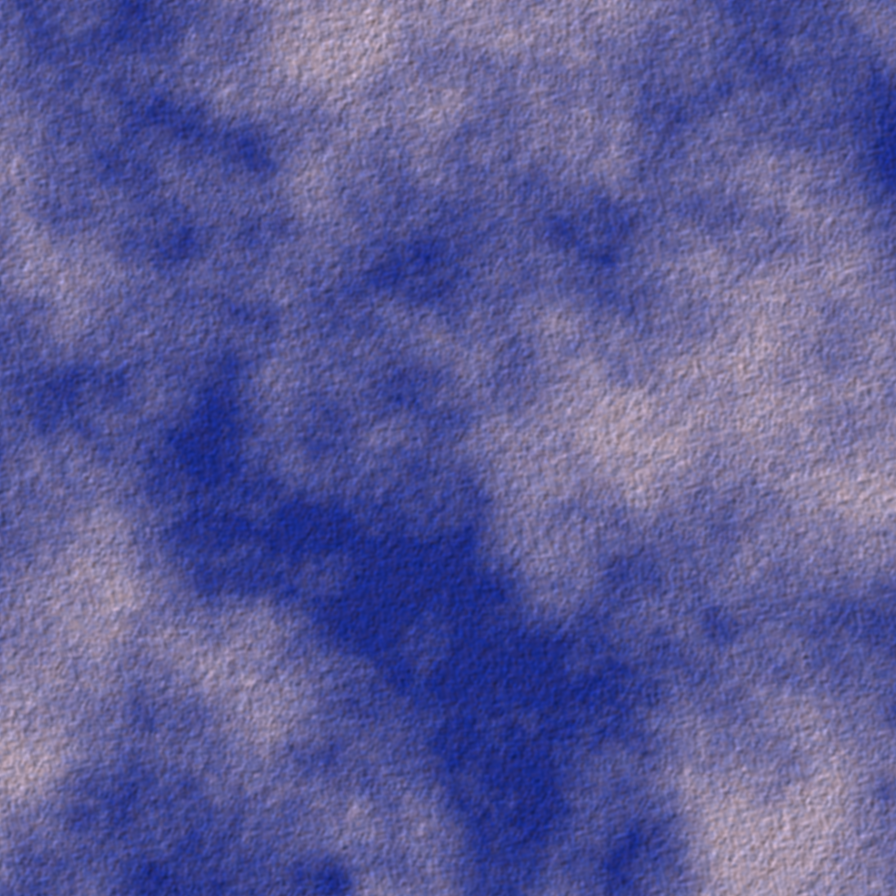
Give the GLSL for this texture, as a three.js fragment shader.

```glsl
varying vec2 vUv;

const vec3 DEEP_BLUE = vec3(0.125, 0.175, 0.525);
const vec3 PALE_MAUVE = vec3(0.635, 0.575, 0.668);

const float CLOUD_SCALE = 4.0;      // largest patches across the canvas
const float CLOUD_GAIN = 0.64;      // amplitude kept per octave
const float CLOUD_CONTRAST = 2.4;
const int CLOUD_OCTAVES = 7;
const vec2 CLOUD_SEED = vec2(17.3, 5.8);

const float GRAIN_SCALE = 110.0;    // coarsest fibres across the canvas
const float GRAIN_GAIN = 0.9;
const int GRAIN_OCTAVES = 3;
const vec2 LIGHT_STEP = vec2(-0.0022, 0.0017);  // toward the upper left
const float RELIEF = 0.32;
const float TINT = 0.07;            // warm and cool speckle
const float TINT_SCALE = 200.0;

// Rotates each octave so that the lattices do not line up
const mat2 OCTAVE_TURN = mat2(0.8, 0.6, -0.6, 0.8);

float hash(vec2 cell) {
  return fract(sin(dot(cell, vec2(127.1, 311.7))) * 43758.5453);
}

float valueNoise(vec2 p) {
  vec2 cell = floor(p);
  vec2 f = fract(p);
  vec2 w = f * f * (3.0 - 2.0 * f);
  float low = mix(hash(cell), hash(cell + vec2(1.0, 0.0)), w.x);
  float high = mix(hash(cell + vec2(0.0, 1.0)), hash(cell + vec2(1.0)), w.x);
  return mix(low, high, w.y);
}

// Layered noise, normalised to 0..1
float clouds(vec2 uv) {
  vec2 p = OCTAVE_TURN * uv * CLOUD_SCALE + CLOUD_SEED;
  float sum = 0.0;
  float total = 0.0;
  float amplitude = 1.0;
  for (int i = 0; i < CLOUD_OCTAVES; i++) {
    sum += amplitude * valueNoise(p);
    total += amplitude;
    amplitude *= CLOUD_GAIN;
    p = OCTAVE_TURN * p * 2.03 + CLOUD_SEED;
  }
  return sum / total;
}

// Height of the felt-like surface
float grainHeight(vec2 uv) {
  vec2 p = uv * GRAIN_SCALE;
  float height = 0.0;
  float amplitude = 1.0;
  for (int i = 0; i < GRAIN_OCTAVES; i++) {
    height += amplitude * valueNoise(p);
    amplitude *= GRAIN_GAIN;
    p = OCTAVE_TURN * p * 1.5 + CLOUD_SEED;
  }
  return height;
}

void main() {
  // Soft dye patches with mottled edges
  float dye = 0.49 + (clouds(vUv) - 0.5) * CLOUD_CONTRAST;
  vec3 color = mix(DEEP_BLUE, PALE_MAUVE, clamp(dye, 0.0, 1.0));

  // Embossed grain lit from one side
  float slope = grainHeight(vUv) - grainHeight(vUv + LIGHT_STEP);
  color *= 1.0 + RELIEF * slope;

  // Faint colour speckle
  float speckle = valueNoise(vUv * TINT_SCALE) - 0.5;
  color += TINT * speckle * vec3(1.0, 0.2, -0.8);

  gl_FragColor = vec4(clamp(color, 0.0, 1.0), 1.0);
}
```
